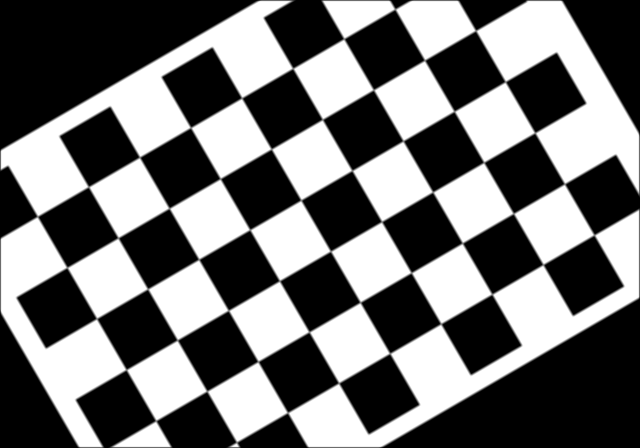
Give the GLSL for this pattern, as a Shadertoy shader.

```glsl
// A tilted checkerboard of 10 by 7 cells on a white panel over black.
// Blurred stripes of even and odd cells along each axis are multiplied
// to form the checks; the panel is a soft-edged rectangle behind them.

#define CELL 0.1318                    // cell side, in canvas heights
#define TILT 0.5253                    // rotation in radians
#define CENTER vec2(-0.0084, -0.0047)  // grid centre from canvas centre
#define CELLS vec2(10.0, 7.0)          // cells across and down
#define MARGIN_START vec2(0.357, 0.292) // left and top margin, in cells
#define MARGIN_END vec2(0.517, 0.297)   // right and bottom margin, in cells
#define SOFTNESS 0.030                 // half width of an edge, in cells
#define RIM 0.0014                     // dim rim of the canvas, in heights

// Coverage of every second cell on each axis, starting at cell "first".
vec2 stripes(vec2 p, float first, float soft) {
    vec2 lastIndex = floor((CELLS + 1.0 - first) * 0.5) - 1.0;
    vec2 index = clamp(floor((p - first + 0.5) * 0.5), vec2(0.0), lastIndex);
    vec2 middle = 2.0 * index + first + 0.5;
    return smoothstep(-soft, soft, 0.5 - abs(p - middle));
}

// Coverage of the white panel around the cells.
float panel(vec2 p, float soft) {
    vec2 inside = min(p + MARGIN_START, CELLS + MARGIN_END - p);
    vec2 cover = smoothstep(-soft, soft, inside);
    return cover.x * cover.y;
}

void mainImage(out vec4 fragColor, in vec2 fragCoord) {
    vec2 canvas = iResolution.xy / iResolution.y;
    vec2 uv = fragCoord / iResolution.y;

    // Board coordinates: x along the rows, y down the columns
    vec2 q = (uv - 0.5 * canvas - CENTER) / CELL;
    float c = cos(TILT), s = sin(TILT);
    vec2 p = vec2(c * q.x + s * q.y, s * q.x - c * q.y) + 0.5 * CELLS;

    // Edges never get sharper than about one pixel
    float soft = max(SOFTNESS, 0.75 / (iResolution.y * CELL));

    // Black where both cell indices are even or both are odd
    vec2 even = stripes(p, 0.0, soft);
    vec2 odd = stripes(p, 1.0, soft);
    float checks = even.x * even.y + odd.x * odd.y;
    float white = panel(p, soft) * (1.0 - checks);

    // Soft fall-off at the canvas border
    vec2 border = min(uv, canvas - uv);
    white *= smoothstep(-RIM, 3.0 * RIM, min(border.x, border.y));

    fragColor = vec4(vec3(white), 1.0);
}
```
